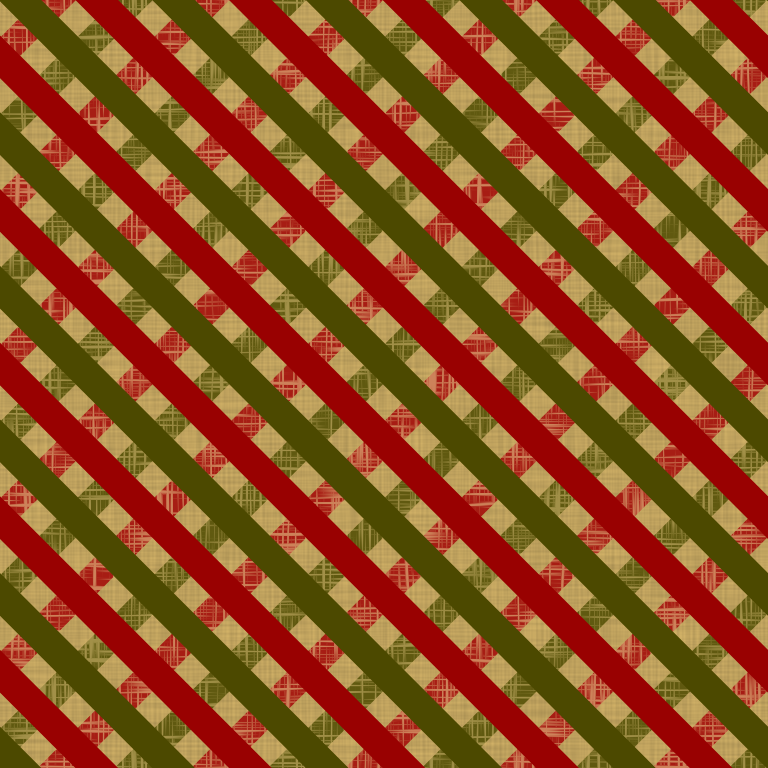
This pattern is drawn by a WebGL 1 fragment shader. Its source:

```glsl
precision highp float;

uniform vec2 u_resolution;

const float REPEATS = 5.0;          // plaid repeats across and down
const float BAND_WIDTH = 0.278;     // solid bands, in repeats
const float CHECK_WIDTH = 0.25;     // worn crossing stripes, in repeats
const float RED_BAND = 0.63;        // stripe centres, in repeats
const float OLIVE_BAND = 0.13;
const float RED_CHECK = 0.37;
const float OLIVE_CHECK = 0.87;
const float THREADS = 300.0;        // weave threads per side
const float THREAD_RUNS = 12.0;     // wear changes along a thread
const float PATCHES = 15.0;         // broad wear patches per side
const float PATCH_WEAR = 0.12;
const float BASE_WEAR = 0.10;
const float THREAD_WEAR = 0.72;
const float GROUND_CONTRAST = 0.10;

const vec3 RED = vec3(0.60, 0.005, 0.005);
const vec3 OLIVE = vec3(0.30, 0.285, 0.0);
const vec3 TAN = vec3(0.745, 0.63, 0.365);
const vec3 RED_DYE = vec3(0.635, 0.06, 0.04);
const vec3 OLIVE_DYE = vec3(0.34, 0.32, 0.03);
const vec3 RED_WORN = vec3(0.84, 0.61, 0.42);
const vec3 OLIVE_WORN = vec3(0.70, 0.62, 0.34);

vec2 gradientAt(vec2 cell, vec2 period) {
  cell = mod(cell, period);
  float h = fract(sin(dot(cell, vec2(127.1, 311.7))) * 43758.5);
  return vec2(cos(6.2832 * h), sin(6.2832 * h));
}

// Gradient noise that wraps after a whole number of cells
float wrapNoise(vec2 p, vec2 period) {
  vec2 i = floor(p);
  vec2 f = p - i;
  vec2 w = f * f * f * (f * (f * 6.0 - 15.0) + 10.0);
  vec2 e = vec2(1.0, 0.0);
  float a = dot(gradientAt(i, period), f);
  float b = dot(gradientAt(i + e.xy, period), f - e.xy);
  float c = dot(gradientAt(i + e.yx, period), f - e.yx);
  float d = dot(gradientAt(i + e.xx, period), f - e.xx);
  return mix(mix(a, b, w.x), mix(c, d, w.x), w.y);
}

// Long thin streaks running along x
float threadNoise(vec2 uv) {
  vec2 cells = vec2(THREAD_RUNS, THREADS);
  return wrapNoise(uv * cells, cells);
}

// Coverage of a stripe that repeats once per unit
float stripe(float t, float centre, float width, float blur) {
  float dist = abs(fract(t - centre + 0.5) - 0.5) - 0.5 * width;
  return 1.0 - smoothstep(-blur, blur, dist);
}

void main() {
  vec2 uv = gl_FragCoord.xy / u_resolution;
  float blur = 0.85 * REPEATS / min(u_resolution.x, u_resolution.y);
  float falling = (uv.x + uv.y) * REPEATS;
  float rising = (uv.x - uv.y) * REPEATS;

  // Weave: threads both ways, plus broad patches of wear
  float across = threadNoise(uv);
  float down = threadNoise(uv.yx + vec2(0.37, 0.61));
  float patchy = PATCH_WEAR * wrapNoise(uv * PATCHES, vec2(PATCHES));
  float wear = max(smoothstep(-0.08, 0.45, across + patchy),
                   smoothstep(-0.08, 0.45, down - patchy));
  wear = BASE_WEAR + THREAD_WEAR * wear;

  // Ground cloth
  vec3 color = TAN * (1.0 + GROUND_CONTRAST * (across + down));

  // Worn stripes beneath
  color = mix(color, mix(RED_DYE, RED_WORN, wear),
              stripe(rising, RED_CHECK, CHECK_WIDTH, blur));
  color = mix(color, mix(OLIVE_DYE, OLIVE_WORN, wear),
              stripe(rising, OLIVE_CHECK, CHECK_WIDTH, blur));

  // Solid bands on top
  color = mix(color, RED, stripe(falling, RED_BAND, BAND_WIDTH, blur));
  color = mix(color, OLIVE, stripe(falling, OLIVE_BAND, BAND_WIDTH, blur));

  gl_FragColor = vec4(color, 1.0);
}
```
